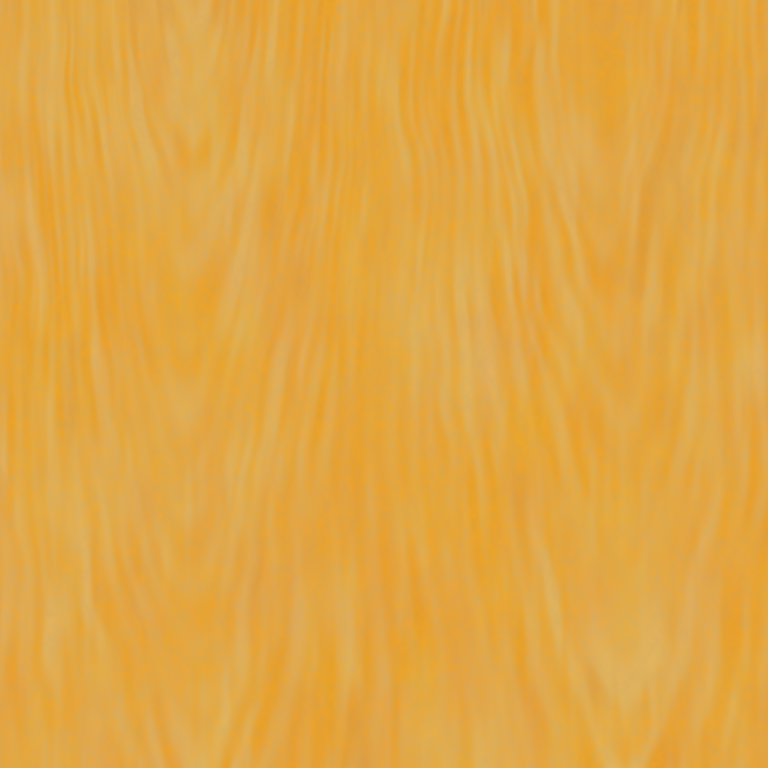
A Shadertoy shader for this texture:

```glsl
float hash(vec2 cell) {
    return fract(sin(dot(cell, vec2(127.1, 311.7))) * 43758.5453);
}

// Smooth value noise, centred on zero
float noise(vec2 p) {
    vec2 cell = floor(p);
    vec2 f = fract(p);
    f = f * f * (3.0 - 2.0 * f);
    float low = mix(hash(cell), hash(cell + vec2(1.0, 0.0)), f.x);
    float high = mix(hash(cell + vec2(0.0, 1.0)), hash(cell + 1.0), f.x);
    return mix(low, high, f.y) - 0.5;
}

float fbm(vec2 p, int octaves) {
    float sum = 0.0;
    float amplitude = 1.0;
    for (int i = 0; i < octaves; i++) {
        sum += amplitude * noise(p);
        p = p * 2.03 + vec2(17.3, 9.1);
        amplitude *= 0.55;
    }
    return sum;
}

// Nested U shapes around a vertical axis, straight further out
float cathedral(vec2 p, vec2 center, float slope) {
    vec2 d = p - center;
    float window = exp(-d.x * d.x / 0.03);
    return sqrt(d.x * d.x + 0.0012) - slope * d.y * window;
}

// Coordinate across the grain: constant along each fibre
float grainCoord(vec2 p) {
    p.x += 0.045 * noise(p * vec2(2.5, 2.4) + 4.0);
    p.x += 0.014 * noise(p * vec2(7.0, 8.0) + 31.0);
    p.x += 0.006 * noise(p * vec2(20.0, 19.0) + 63.0);
    float left = cathedral(p, vec2(0.25, 0.50), 0.20);
    float right = 0.55 - cathedral(p, vec2(0.80, 0.60), 0.16);
    return mix(left, right, smoothstep(0.45, 0.60, p.x));
}

// Streaks with a given count across and along the canvas
float streaks(float across, float along, vec2 count, float seed) {
    return noise(vec2(across * count.x + seed, along * count.y + seed));
}

// Tone 0 is pale, 1 is deep orange
vec3 woodColor(float tone) {
    vec3 pale = vec3(0.868, 0.686, 0.365);
    vec3 honey = vec3(0.884, 0.654, 0.272);
    vec3 deep = vec3(0.908, 0.630, 0.170);
    vec3 color = mix(pale, honey, smoothstep(-0.1, 0.6, tone));
    return mix(color, deep, smoothstep(0.4, 1.1, tone));
}

void mainImage(out vec4 fragColor, in vec2 fragCoord) {
    vec2 p = fragCoord / iResolution.xy;
    float across = grainCoord(p);
    float straight = p.x + 0.012 * noise(p * vec2(6.0, 5.0) + 19.0);

    // Repeating growth rings with an uneven spacing
    float phase = across * 270.0 + 7.0 * streaks(across, p.y, vec2(24.0, 3.0), 11.0);
    float rings = 0.5 * sin(phase);

    // Grain bands and fibres, fading in and out in places
    float bands = streaks(across, p.y, vec2(72.0, 6.0), 0.0);
    float fibres = streaks(across, p.y, vec2(130.0, 15.0), 7.0);
    float threads = streaks(straight, p.y, vec2(105.0, 11.0), 23.0);
    float strength = 1.0 + 1.1 * noise(p * vec2(10.0, 8.0) + 40.0);
    float grain = 0.24 * rings + 0.42 * bands + 0.42 * fibres + 0.38 * threads;
    grain *= strength;

    // Broad patches and fine mottling
    float patches = fbm(p * vec2(7.0, 5.5) + 12.0, 4);
    float mottle = noise(p * vec2(120.0, 85.0)) + 0.9 * noise(p * vec2(220.0, 180.0));

    float tone = 0.50 + grain + 0.40 * patches + 0.26 * mottle;
    vec3 color = woodColor(clamp(tone, -0.1, 1.1));

    // Drift between yellow and reddish orange
    float yellowness = fbm(vec2(straight * 22.0, p.y * 9.0) + 50.0, 3);
    color.g += 0.022 * yellowness;

    // Sparse soft brown strokes along the fibres
    float stroke = smoothstep(0.10, 0.42, streaks(across, p.y, vec2(66.0, 11.0), 90.0));
    stroke *= smoothstep(0.0, 0.3, noise(p * vec2(8.0, 6.0) + 70.0));
    color = mix(color, vec3(0.85, 0.60, 0.25), 0.40 * stroke);

    // Faint change of brightness
    color *= 1.0 + 0.022 * mottle - 0.012 * grain;
    fragColor = vec4(color, 1.0);
}
```
